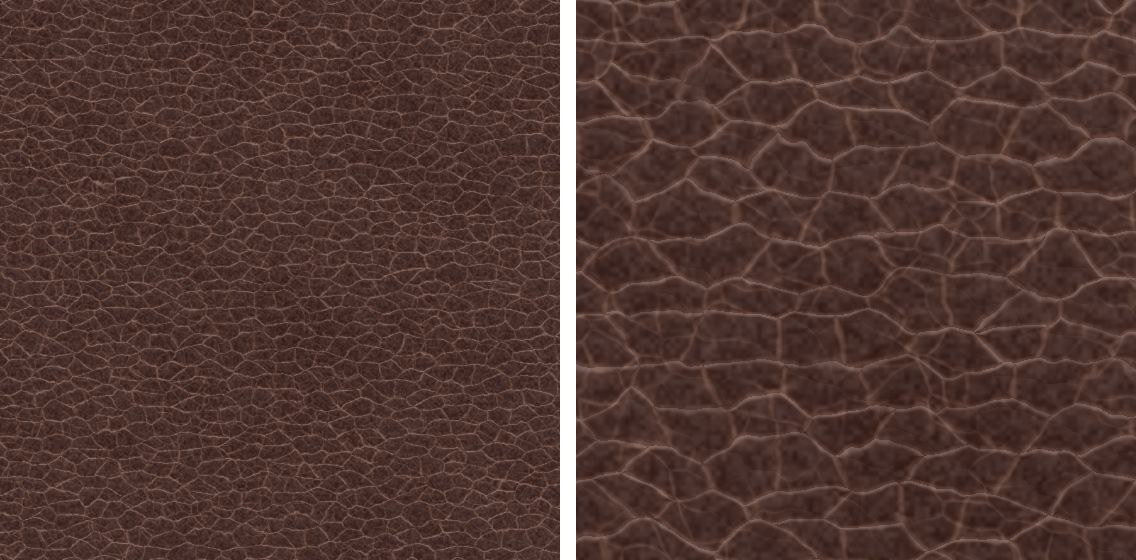
Left: the whole. Right: its middle third, enlarged.
Reproduce this texture procedurally as a Shadertoy shader.

```glsl
// Brown grained leather: flat pebbled scales split by thin, pale creases.

// Integer hash: two values in 0..1 per lattice cell.
vec2 hash2(vec2 cell) {
    uvec2 v = uvec2(ivec2(cell)) * 1664525u + 1013904223u;
    v.x += v.y * 1664525u;
    v.y += v.x * 1664525u;
    v ^= v >> 16u;
    v.x += v.y * 1664525u;
    v.y += v.x * 1664525u;
    v ^= v >> 16u;
    return vec2(v & 65535u) / 65535.0;
}

float noise(vec2 p) {
    vec2 i = floor(p), f = fract(p);
    f = f * f * (3.0 - 2.0 * f);
    float low = mix(hash2(i).x, hash2(i + vec2(1, 0)).x, f.x);
    float high = mix(hash2(i + vec2(0, 1)).x, hash2(i + vec2(1, 1)).x, f.x);
    return mix(low, high, f.y);
}

// Jittered scale centre; every other row is shifted by half a cell.
vec2 scaleCentre(vec2 cell) {
    return cell + vec2(0.5 * mod(cell.y, 2.0), 0.0) + 0.1 + 0.8 * hash2(cell);
}

// Distance to the nearest crease in canvas units, and that edge's normal.
vec3 creases(vec2 uv, vec2 count) {
    vec2 p = uv * count, base = floor(p), nearest = vec2(8.0);
    for (int y = -2; y <= 2; y++)
    for (int x = -2; x <= 2; x++) {
        vec2 r = scaleCentre(base + vec2(x, y)) - p;
        if (dot(r, r) < dot(nearest, nearest)) nearest = r;
    }
    vec3 edge = vec3(1.0, 0.0, 0.0);
    for (int y = -2; y <= 2; y++)
    for (int x = -2; x <= 2; x++) {
        vec2 r = scaleCentre(base + vec2(x, y)) - p;
        vec2 across = r - nearest;
        if (dot(across, across) < 0.0001) continue;
        vec2 normal = across * count;
        float d = dot(0.5 * (r + nearest), across) / length(normal);
        if (d < edge.x) edge = vec3(d, normalize(normal));
    }
    return edge;
}

void mainImage(out vec4 fragColor, in vec2 fragCoord) {
    vec2 uv = fragCoord / iResolution.y;

    // Bend the creases into arches and roughen them.
    vec2 bend = vec2(noise(uv * 32.0), noise(uv * 32.0 + 71.0)) - 0.5;
    vec2 rough = vec2(noise(uv * 115.0 + 19.0), noise(uv * 115.0 + 43.0)) - 0.5;
    vec2 warped = uv + bend * vec2(0.009, 0.011) + rough * 0.0035;

    vec3 main = creases(warped + 1.0, vec2(23.0, 40.0));
    vec2 turned = mat2(0.94, 0.34, -0.34, 0.94) * warped;
    vec3 fine = creases(turned + 3.0, vec2(36.0, 52.0));

    float patchy = noise(uv * 55.0 + 7.0);
    float mainLine = smoothstep(0.0028, 0.0003, main.x) * (0.5 + 0.6 * patchy);
    float fineLine = smoothstep(0.0023, 0.0002, fine.x)
                   * smoothstep(0.2, 0.75, noise(uv * 38.0 + 31.0));

    // Light from above: the upper rim of a scale shines, its foot is shaded.
    float rim = exp(-main.x * 260.0) * main.z;
    float crest = smoothstep(0.0032, 0.0008, main.x) * smoothstep(0.3, 0.95, main.z);
    float slope = exp(-fine.x * 380.0) * fine.z;

    // Pores and broad dye variation.
    float pores = noise(uv * 330.0) + 0.8 * noise(uv * 190.0 + 11.0) - 0.9;
    float dye = noise(uv * 5.0 + 2.0) + noise(uv * 14.0 + 5.0) - 1.0;

    float tone = 0.12 + 0.34 * pores + 0.08 * dye;
    tone += 0.42 * mainLine + 0.30 * fineLine + 0.25 * crest * (0.4 + patchy);
    tone += 0.15 * rim + 0.08 * slope + 0.13 * exp(-main.x * 170.0);
    tone = clamp(tone, -0.18, 1.2);

    vec3 color = mix(vec3(0.24, 0.14, 0.12), vec3(0.47, 0.36, 0.33), tone);

    // Warm crease bottoms, greyer crests and scale tops.
    float warmth = 0.7 * mainLine + 0.6 * fineLine - crest
                 - 0.5 * smoothstep(0.004, 0.01, main.x);
    color += warmth * vec3(0.012, -0.002, -0.014);
    fragColor = vec4(color, 1.0);
}
```
